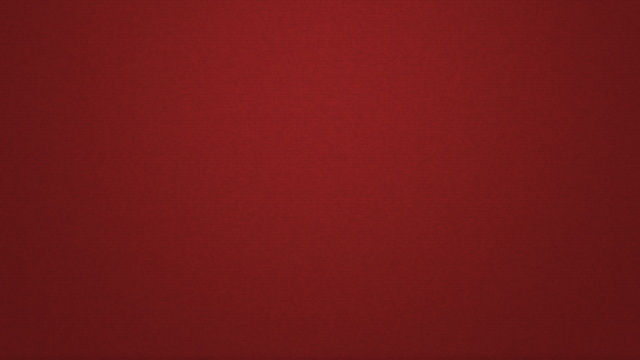
This background is drawn by a WebGL 2 fragment shader. Its source:

```glsl
#version 300 es
precision highp float;
// Deep red woven cloth lit by a soft glow from the upper centre.

uniform vec2 u_resolution;
out vec4 outColor;

// Lighting, in units of the canvas height with the origin at the centre
const vec3 GLOW_COLOR = vec3(0.542, 0.122, 0.124);
const vec3 SHADE_COLOR = vec3(0.368, 0.080, 0.080);
const vec2 GLOW_CENTER = vec2(0.0, 0.27);
const float GLOW_RADIUS = 1.17;
const float HEM_WIDTH = 0.018;
const float HEM_DARKNESS = 0.07;

// Cloth
const float THREADS = 108.0;
const float STITCHES_PER_THREAD = 1.6;
const float WEAVE_DEPTH = 0.034;
const float FIBER_DEPTH = 0.085;
const float STREAK_DEPTH = 0.002;
const float TAU = 6.2831853;

float hash(vec2 cell) {
    vec3 q = fract(vec3(cell.xyx) * 0.1031);
    q += dot(q, q.yzx + 33.33);
    return fract((q.x + q.y) * q.z);
}

// Crossing threads: a checkered sine over fine ribs
float weave(vec2 thread) {
    vec2 wave = sin(TAU * thread);
    return 0.6 * wave.x * wave.y + 0.4 * wave.y;
}

// Uneven stitches with softly blended borders
float fibers(vec2 thread) {
    vec2 cell = floor(thread);
    vec2 blend = smoothstep(0.0, 1.0, fract(thread));
    float low = mix(hash(cell), hash(cell + vec2(1, 0)), blend.x);
    float high = mix(hash(cell + vec2(0, 1)), hash(cell + 1.0), blend.x);
    return mix(low, high, blend.y) - 0.5;
}

// Faint long variations along the warp and weft
float streaks(vec2 p) {
    return sin(p.y * 67.0 + sin(p.x * 9.0)) + sin(p.x * 83.0 + sin(p.y * 7.0));
}

void main() {
    vec2 p = (gl_FragCoord.xy - 0.5 * u_resolution) / u_resolution.y;

    // Broad glow fading toward the sides and lower corners
    float falloff = smoothstep(0.0, GLOW_RADIUS, distance(p, GLOW_CENTER));
    vec3 color = mix(GLOW_COLOR, SHADE_COLOR, falloff);

    // Thin shadow along the lower edge
    color *= 1.0 - HEM_DARKNESS * (1.0 - smoothstep(0.0, HEM_WIDTH, p.y + 0.5));

    // Cloth relief, faded where threads are too small to resolve
    vec2 thread = p * THREADS + 500.0;
    float detail = 1.0 - smoothstep(0.4, 0.8, THREADS / u_resolution.y);
    float relief = WEAVE_DEPTH * weave(thread);
    relief += FIBER_DEPTH * fibers(thread * STITCHES_PER_THREAD);
    color *= 1.0 + detail * relief + STREAK_DEPTH * streaks(p);

    outColor = vec4(color, 1.0);
}
```
